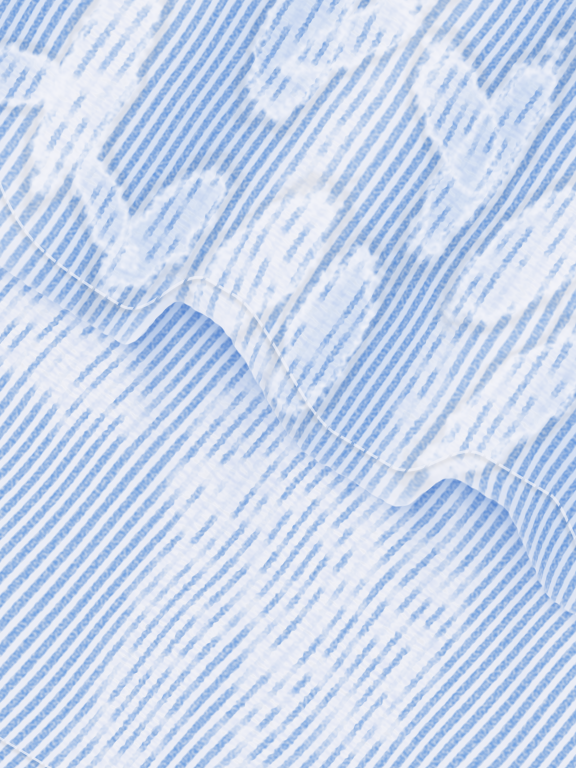
A Shadertoy shader for this texture:

```glsl
// Striped blue and white cotton: an embroidered layer with a wavy stitched hem over a second layer.
#define PERIOD 0.145
#define TOP_ANGLE 0.98
#define UNDER_ANGLE 0.85
#define WHITE vec3(0.95, 0.955, 0.98)
#define BLUE vec3(0.54, 0.685, 0.88)
#define LAVENDER vec3(0.825, 0.85, 0.92)
#define SHADOW vec3(0.72, 0.81, 0.93)
#define FOLD_PERIOD 2.5
#define GRAIN 0.09

// Leaves, stems and patches as axes: start.xy, end.xy
const vec4 LEAVES[12] = vec4[12](
    vec4(-0.5, 0.7, 0.7, 0.85), vec4(1.5, -0.3, 0.45, 1.8), vec4(0.8, 1.4, 1.25, 2.65),
    vec4(2.2, 1.75, 1.05, 2.9), vec4(3.4, -0.4, 2.65, 1.15), vec4(4.3, 0.0, 2.9, 0.7),
    vec4(4.35, 0.45, 4.85, 1.95), vec4(5.6, 0.5, 4.15, 2.55), vec4(3.3, 2.0, 1.9, 3.3),
    vec4(3.65, 2.55, 2.85, 4.15), vec4(6.2, 1.9, 4.6, 3.1), vec4(6.1, 3.3, 4.3, 4.7));
const float WIDTHS[12] = float[12](0.28, 0.36, 0.2, 0.3, 0.4, 0.24, 0.34, 0.28, 0.38, 0.35, 0.42, 0.34);
const vec4 STEMS[3] = vec4[3](
    vec4(1.5, 2.6, 3.2, 4.2), vec4(4.8, 2.6, 3.8, 4.8), vec4(3.75, 0.8, 2.6, 2.4));
const vec4 PATCHES[6] = vec4[6](
    vec4(-0.3, 2.8, 1.6, 4.4), vec4(2.8, 3.6, 1.7, 6.0), vec4(2.4, 5.2, 0.8, 8.0),
    vec4(3.9, 4.8, 2.2, 7.9), vec4(4.6, 5.3, 3.2, 7.9), vec4(3.2, 4.2, 2.5, 6.4));

vec2 gradientAt(vec2 cell) {
    float a = 6.2832 * fract(sin(dot(cell, vec2(127.1, 311.7))) * 4375.85);
    return vec2(cos(a), sin(a));
}

float noise(vec2 p) {
    vec2 i = floor(p), f = p - i, u = f * f * (3.0 - 2.0 * f), e = vec2(1, 0);
    return mix(mix(dot(gradientAt(i), f), dot(gradientAt(i + e), f - e), u.x),
               mix(dot(gradientAt(i + e.yx), f - e.yx), dot(gradientAt(i + 1.0), f - 1.0), u.x), u.y);
}

float bell(float x, float width) { return exp(-x * x / (width * width)); }

// Approximate distance to an ellipse around an axis
float leafDist(vec2 q, vec4 leaf, float width) {
    vec2 axis = leaf.zw - leaf.xy;
    float len = length(axis);
    vec2 dir = axis / len, p = q - 0.5 * (leaf.xy + leaf.zw);
    vec2 local = vec2(dot(p, dir) / (0.5 * len), dot(p, vec2(-dir.y, dir.x)) / width);
    return (length(local) - 1.0) * width;
}

// Two raised waves of the hem
float lift(float x, float lag) {
    float first = smoothstep(1.2, 1.85 + lag, x) * (1.0 - smoothstep(2.1 + lag, 3.1 + lag, x));
    float second = smoothstep(3.9, 4.6 + lag, x) * (1.0 - smoothstep(5.0 + 2.0 * lag, 5.55 + 2.0 * lag, x));
    return 0.78 * first + 0.66 * second;
}

float hemY(float x) { return 2.71 + 0.598 * x - lift(x, 0.0) - 0.05 * exp(-3.0 * x); }
float seamY(float x) { return 2.34 + 0.594 * x - lift(x, 0.25) - 0.5 * exp(-4.0 * x); }

float curveDist(float dy, float rise) { return dy / length(vec2(1.0, rise / 0.02)); }

// Striped cloth; cover is the amount of white embroidery
vec3 cloth(vec2 q, float angle, float bend, float cover, float px) {
    float along = dot(q, vec2(cos(angle), -sin(angle)));
    float across = dot(q, vec2(sin(angle), cos(angle))) + bend;
    float s = across / PERIOD;
    float aa = max(0.09, 0.8 * px / PERIOD);
    float ragged = (0.05 + 0.14 * cover) * noise(vec2(along * 24.0, s * 3.0));
    float halfWidth = mix(0.27, 0.2, cover);
    float blue = 1.0 - smoothstep(halfWidth - aa, halfWidth + aa, abs(fract(s) - 0.5) + ragged);
    float dash = smoothstep(-0.2, 0.15, noise(vec2(along * 3.0, floor(s) * 1.7 + 0.5)));
    blue *= mix(1.0, 0.85 * dash, cover);
    float weave = noise(vec2(along * 33.0, across * 29.0));
    float thread = noise(vec2(dot(q, vec2(0.8, 0.6)) * 7.0, dot(q, vec2(-0.6, 0.8)) * 26.0));
    vec3 ground = mix(WHITE, LAVENDER, clamp(0.25 + 1.2 * thread * cover + 0.3 * weave, 0.0, 1.0));
    vec3 col = mix(ground, BLUE, blue * (0.83 + 0.8 * weave));
    return col + GRAIN * mix(0.4 * weave, thread, 0.6 * cover);
}

// Dashed sewing thread with a soft groove beside it
vec3 sew(vec3 col, vec2 q, float d, float px) {
    float phase = abs(fract(dot(q, vec2(0.86, 0.5)) / 0.15) - 0.5);
    float stitch = (1.0 - smoothstep(0.36, 0.46, phase)) * (1.0 - smoothstep(0.006, 0.012 + px, abs(d)));
    col *= 1.0 - 0.06 * bell(d - 0.03, 0.03);
    return mix(col, WHITE, 0.75 * stitch);
}

vec3 topLayer(vec2 q, float edge, float px) {
    float d = 9.0, stem = 9.0, border = 0.0;
    float wobble = 0.09 * noise(q * 4.0) + 0.05 * noise(q * 13.0);
    for (int i = 0; i < 12; i++) {
        float leaf = leafDist(q, LEAVES[i], WIDTHS[i]) + wobble;
        border = max(border, bell(leaf + 0.035, 0.04));
        d = min(d, leaf);
    }
    for (int i = 0; i < 3; i++) stem = min(stem, leafDist(q, STEMS[i], 0.2) + wobble);
    float cover = max(0.92 - 0.92 * smoothstep(-0.04, 0.04, d), 0.85 - 0.85 * smoothstep(-0.14, 0.1, stem));
    // Broad folds follow the stripes
    float c = dot(q, vec2(0.84, 0.545));
    float fold = cos(6.2832 * (c - 3.7) / FOLD_PERIOD);
    float bend = 0.05 * sin(c * 2.5) + 0.08 * noise(q * 0.9) - 0.18 * lift(q.x, 0.1) * exp(edge * 4.0);
    vec3 col = cloth(q, TOP_ANGLE, bend, cover, px);
    col = mix(col, WHITE, 0.25 * max(fold, 0.0));
    col *= mix(vec3(0.9, 0.94, 0.985), vec3(1.0), 0.5 + 0.5 * fold);
    // Raised leaf borders and the shade they cast
    float fuzz = 0.65 + 0.5 * noise(q * 20.0);
    col *= 1.0 - 0.05 * bell(d - 0.06, 0.05);
    col = mix(col, WHITE, clamp(fuzz * border, 0.0, 1.0));
    // Seam, rolled edge and pale corners where the hem touches down
    float y = seamY(q.x);
    col = sew(col, q, curveDist(q.y - y, seamY(q.x + 0.02) - y), px);
    float corners = bell(q.x - 1.3, 0.2) + bell(q.x - 3.97, 0.2);
    col = mix(col, LAVENDER, 0.3 * exp(edge * 10.0));
    return mix(col, WHITE, 0.75 * min(corners, 1.0) * exp(edge * 7.0) + 0.45 * exp(edge * 30.0) * (1.0 - corners));
}

vec3 underLayer(vec2 q, float edge, float px) {
    float d = 9.0;
    for (int i = 0; i < 6; i++) d = min(d, leafDist(q, PATCHES[i], 0.52));
    d += 0.2 * noise(q * 2.5) + 0.08 * noise(q * 7.0);
    float cover = 0.9 - 0.9 * smoothstep(-0.22, 0.16, d);
    vec3 col = cloth(q, UNDER_ANGLE, 0.08 * noise(q * 0.8 + 5.0), cover, px);
    if (q.x < 0.6) col = sew(col, q, q.y - 7.38 - 0.6 * q.x, px);
    // Shade below the raised waves, plus thin contact shade
    float shade = 1.1 * lift(q.x + 0.12, 0.0) * exp(-edge * 2.7) + 0.45 * exp(-edge * 12.0);
    return col * mix(vec3(1.0), SHADOW, min(shade, 1.0));
}

void mainImage(out vec4 fragColor, in vec2 fragCoord) {
    // Height spans 7.68 units, measured downward
    float px = 7.68 / iResolution.y;
    vec2 q = vec2(fragCoord.x, iResolution.y - fragCoord.y) * px;
    float y = hemY(q.x);
    float edge = curveDist(q.y - y, hemY(q.x + 0.02) - y) + 0.018 * noise(q * 12.0);
    vec3 upper = topLayer(q, min(edge, 0.0), px);
    vec3 lower = underLayer(q, max(edge, 0.0), px);
    vec3 col = mix(upper, lower, smoothstep(-px, px, edge));
    fragColor = vec4(clamp(col, 0.0, 1.0), 1.0);
}
```
